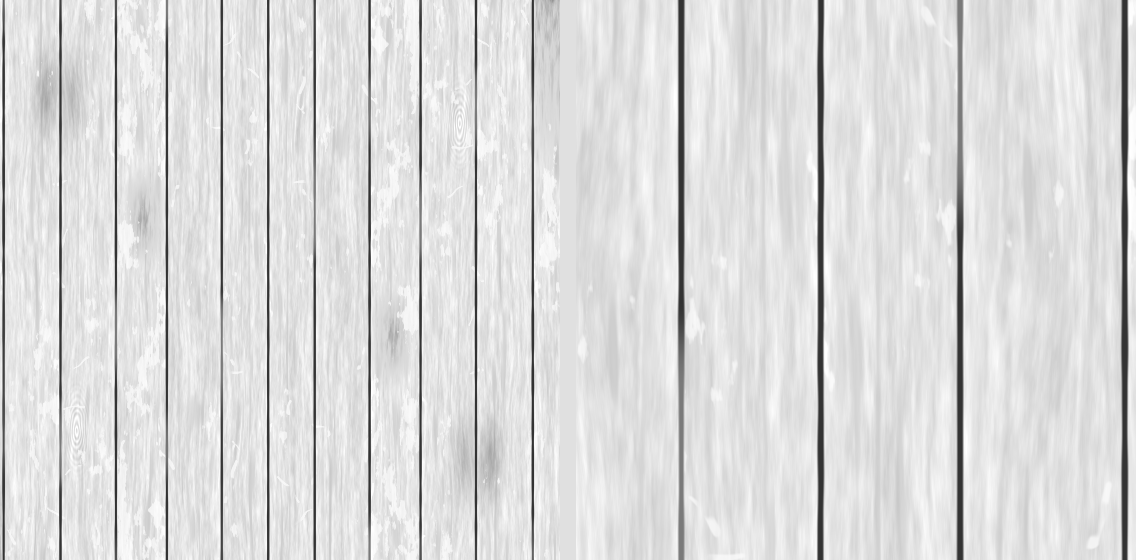
Left: the whole. Right: its middle third, enlarged.
Give the GLSL for this texture, as a Shadertoy shader.

```glsl
// Whitewashed vertical wooden planks with dark seams, fine grain, peeling paint and scratches.

// Plank boundaries of the left half; the right half is the same half turned around.
const float seams[7] = float[](-0.09, 0.0065, 0.108, 0.207, 0.298, 0.396, 0.479);
const float wear[6] = float[](0.62, 0.42, 0.36, 0.82, 0.22, 0.34);

float hash(vec2 p) {
    return fract(sin(dot(p, vec2(127.1, 311.7))) * 43758.5453);
}

float noise(vec2 p) {
    vec2 i = floor(p), f = fract(p);
    f = f * f * (3.0 - 2.0 * f);
    return mix(mix(hash(i), hash(i + vec2(1, 0)), f.x),
               mix(hash(i + vec2(0, 1)), hash(i + vec2(1, 1)), f.x), f.y);
}

float fbm(vec2 p) {
    float sum = 0.0, amp = 0.533;
    for (int i = 0; i < 4; i++) {
        sum += amp * noise(p);
        p = p * 2.03 + 17.3;
        amp *= 0.5;
    }
    return sum;
}

float blob(vec2 p, vec2 center, vec2 size) {
    vec2 d = (p - center) / size;
    return exp(-dot(d, d));
}

float segment(vec2 p, vec2 a, vec2 b) {
    vec2 ab = b - a;
    return length(p - a - ab * clamp(dot(p - a, ab) / dot(ab, ab), 0.0, 1.0));
}

// Thin, bent and broken pale marks
float scratches(vec2 p) {
    vec2 bent = p + 0.012 * (vec2(noise(p * 45.0), noise(p * 45.0 + 31.0)) - 0.5);
    float mark = 0.0;
    for (int i = 0; i < 30; i++) {
        float n = float(i);
        vec2 a = vec2(hash(vec2(n, 1.0)) * 0.48, hash(vec2(n, 2.0)));
        float angle = 6.2832 * hash(vec2(n, 3.0));
        float reach = mix(0.02, 0.075, hash(vec2(n, 4.0)));
        float d = segment(bent, a, a + reach * vec2(0.7 * cos(angle), sin(angle)));
        float width = 0.0025 * noise(p * 60.0 + n);
        mark = max(mark, 1.0 - smoothstep(width, width + 0.0018, d));
    }
    return mark * smoothstep(0.2, 0.5, noise(p * 85.0));
}

void mainImage(out vec4 fragColor, in vec2 fragCoord) {
    vec2 uv = fragCoord / iResolution.xy;
    float pixel = 1.0 / iResolution.y;
    vec2 q = uv.x < seams[6] ? uv : vec2(2.0 * seams[6], 1.01) - uv;

    // Plank under this point
    int plank = 0;
    for (int i = 1; i < 6; i++) if (q.x > seams[i]) plank = i;
    float left = q.x - seams[plank], right = seams[plank + 1] - q.x;
    float across = left / (left + right);
    float id = float(plank);

    // Wood grain, slightly wavy and different on each plank
    vec2 g = q + id * vec2(1.37, 3.71);
    g.x += 0.012 * (noise(vec2(g.x * 22.0, g.y * 6.0)) - 0.5);
    float grain = fbm(vec2(g.x * 150.0, g.y * 5.0));
    float fibre = fbm(vec2(g.x * 330.0, g.y * 38.0));
    float tone = 0.905 + 0.13 * (grain - 0.5) + 0.17 * (fibre - 0.5);
    float heart = exp(-pow((across - 0.6) / 0.24, 2.0));
    float streak = smoothstep(0.6, 0.9, noise(vec2(g.x * 210.0, g.y * 10.0)));
    tone -= 0.17 * streak * mix(0.25, 1.0, heart) * fibre;

    // Knot with long oval rings
    vec2 knot = vec2(0.137, 0.232);
    float rings = sin(1700.0 * length((q - knot) * vec2(1.0, 0.32)) + 5.0 * noise(q * 50.0));
    tone += 0.075 * rings * blob(q, knot, vec2(0.018, 0.055));

    // Weathered grey stains
    float stain = blob(q, vec2(0.083, 0.83), vec2(0.022, 0.075)) * (plank == 1 ? 1.0 : 0.0)
                + blob(q, vec2(0.132, 0.83), vec2(0.017, 0.07)) * (plank == 2 ? 0.8 : 0.0);
    float bare = blob(q, vec2(0.258, 0.61), vec2(0.026, 0.06));
    float dirt = plank == 0 ? 1.0 - smoothstep(0.0, 0.4, q.y) : 0.0;
    tone -= 0.2 * stain * (0.5 + grain);
    tone -= (0.32 * bare + 0.3 * dirt) * smoothstep(0.3, 0.75, 0.5 * (grain + fibre));

    // Flaking white paint
    float flake = 0.62 * fbm(vec2(g.x * 30.0, g.y * 10.0)) + 0.38 * fbm(vec2(g.x * 140.0, g.y * 50.0));
    float limit = 0.73 - 0.27 * wear[plank] + 0.1 * (bare + dirt + stain);
    float paint = smoothstep(limit, limit + 0.06, flake);
    tone = mix(tone, 0.975 + 0.05 * (fibre - 0.5), 0.85 * paint);
    tone = mix(tone, 0.98, 0.8 * scratches(q));

    // Pale plank rim and dark seam, faded in places
    tone += 0.07 * exp(-right / 0.005) - 0.04 * exp(-left / 0.004);
    float seamId = id + step(0.5, across);
    float faded = smoothstep(0.6, 0.85, noise(vec2(seamId * 5.3, q.y * 5.0)));
    float width = 0.0011 + 0.0007 * noise(vec2(seamId * 9.1, q.y * 40.0));
    float seam = 1.0 - smoothstep(width - 0.0005, width + 0.0008 + pixel * 0.6, min(left, right));
    tone = mix(min(tone, 1.0), mix(0.2, 0.48, faded), seam);

    fragColor = vec4(vec3(clamp(tone, 0.0, 1.0)), 1.0);
}
```
